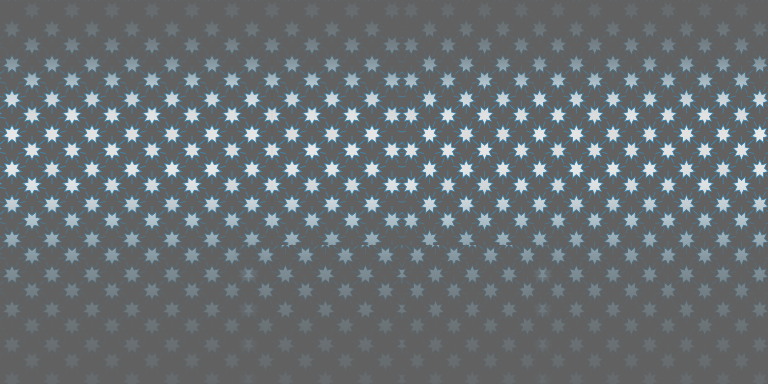
Reproduce this pattern procedurally as a Shadertoy shader.

```glsl
// Staggered seven-pointed stars with blue rims and rays on grey, fading up and down.
// Two offset lattices are mirrored about a seam; a shifted patch is feathered in below.
// Lengths are in 1/768 of the canvas width, measured from the top left.

const vec3 GREY = vec3(0.38);
const vec3 BLUE = vec3(0.22, 0.56, 0.74);

float hash(vec2 p) {
    return fract(sin(dot(p, vec2(127.1, 311.7))) * 43758.5453);
}

// Coverage of a shape with signed distance d, one pixel of softening
float cover(float d, float pixel) {
    return smoothstep(0.5, -0.5, d / pixel);
}

// x: distance to the star's edge, y: distance to the rays between its points
vec2 starAndRays(vec2 p) {
    float sector = 6.2831853 / 7.0;
    float a = abs(mod(atan(p.x, p.y) + 0.5 * sector, sector) - 0.5 * sector);
    vec2 q = length(p) * vec2(cos(a), sin(a));
    vec2 dir = vec2(cos(0.5 * sector), sin(0.5 * sector));

    vec2 tip = vec2(9.4, 0.0);
    vec2 side = normalize(5.3 * dir - tip);
    float star = dot(q - tip, vec2(side.y, -side.x));

    float along = dot(q, dir);
    float across = abs(q.x * dir.y - q.y * dir.x);
    float ray = max(abs(along - 11.2) - 3.0, across - 0.55);
    return vec2(star, ray);
}

// Both lattices; column counts cells outward from the seam
vec3 starField(float column, float y, float fade, float pixel) {
    vec3 col = GREY;
    for (int i = 0; i < 2; i++) {
        float odd = float(i);
        vec2 g = vec2(column - 0.25 - 0.5 * odd, (y - 10.0 - 19.0 * odd) / 35.1);
        vec2 id = floor(g + 0.5);
        vec2 p = (g - id) * vec2(40.0, 35.1);
        p.y *= 1.0 - 2.0 * odd;    // alternate rows point down and up

        vec2 d = starAndRays(p);
        float tone = 0.88 + 0.05 * (hash(id + 17.0 * odd) - 0.5);
        col = mix(col, BLUE, 0.65 * fade * cover(d.y, pixel));
        col = mix(col, BLUE, 0.85 * fade * cover(d.x - 0.5, pixel));
        col = mix(col, vec3(tone), fade * cover(d.x + 0.5, pixel));
    }
    return col;
}

void mainImage(out vec4 fragColor, in vec2 fragCoord) {
    vec2 uv = fragCoord / iResolution.xy;
    vec2 p = vec2(uv.x, 1.0 - uv.y) * vec2(768.0, 384.0);
    float pixel = 768.0 / iResolution.x;

    // Bright band, falling off faster above than below
    float rise = uv.y - 0.61;
    float fade = rise > 0.0 ? 1.0 / (1.0 + pow(rise / 0.2, 4.5))
                            : 1.0 / (1.0 + pow(-rise / 0.23, 3.0));

    // Mirrored columns, slightly tighter right of the seam
    float column = abs(p.x - 402.0) / (p.x < 402.0 ? 40.0 : 36.7);
    vec3 col = starField(column, p.y, fade, pixel);

    // Shifted patch with a hard top and feathered sides
    float patchMask = cover(245.0 - p.y, pixel) * smoothstep(4.3, 3.4, column);
    col = mix(col, starField(column - 0.165, p.y, fade, pixel), patchMask);

    // Faint warm scratch through one column of stars
    float scratch = cover(abs(p.x - 272.0) - 0.5, pixel) * step(p.y, 245.0);
    col = mix(col, col * vec3(1.0, 0.9, 0.85), 0.5 * scratch * fade);

    fragColor = vec4(col, 1.0);
}
```
